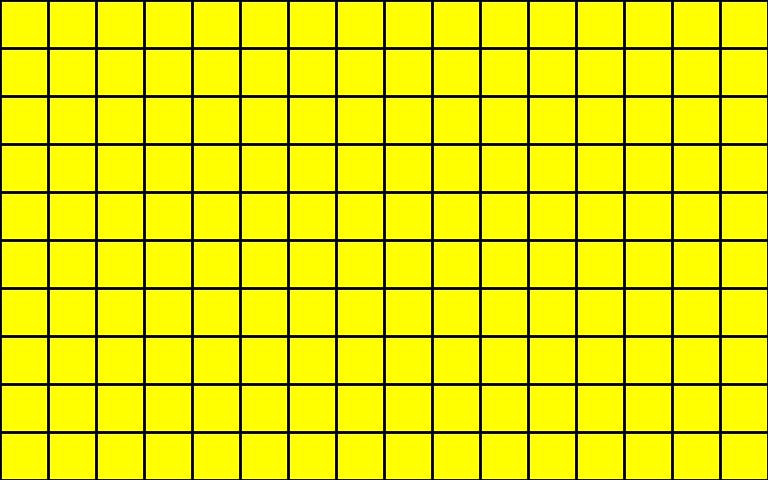
This pattern is drawn by a Shadertoy shader. Its source:

```glsl
// A yellow sheet ruled into 16 by 10 square cells with thin black lines.
// Each line is a box-filtered band around a cell boundary, edged by a faint
// pale fringe; whole repeats on both axes make the sheet tile.

// Share of the pixel footprint (centre x, width w) lying between lo and hi.
vec2 coverage(vec2 x, vec2 w, float lo, float hi) {
    vec2 overlap = min(vec2(hi), x + 0.5 * w) - max(vec2(lo), x - 0.5 * w);
    return clamp(overlap / w, 0.0, 1.0);
}

void mainImage(out vec4 fragColor, in vec2 fragCoord) {
    // Cells counted from the upper left
    vec2 cells = vec2(16.0, 10.0);
    vec2 uv = fragCoord / iResolution.xy;
    vec2 grid = vec2(uv.x, 1.0 - uv.y) * cells;

    // Signed offset from the nearest boundary, in 48ths of a cell
    vec2 offset = (fract(grid + 0.5) - 0.5) * 48.0;
    vec2 footprint = 48.0 * cells / iResolution.xy;

    // Black lines and the pale fringe on either side of them
    vec2 line = coverage(offset, footprint, -0.93, 1.9);
    vec2 fringe = coverage(offset, footprint, -2.15, -1.0)
                + coverage(offset, footprint, 1.9, 2.46);

    // Combine the two directions
    float paper = (1.0 - line.x) * (1.0 - line.y);
    vec2 pale = fringe * (1.0 - line.yx);
    float blue = 0.43 * (pale.x + pale.y - pale.x * pale.y);

    fragColor = vec4(paper, paper, blue, 1.0);
}
```
